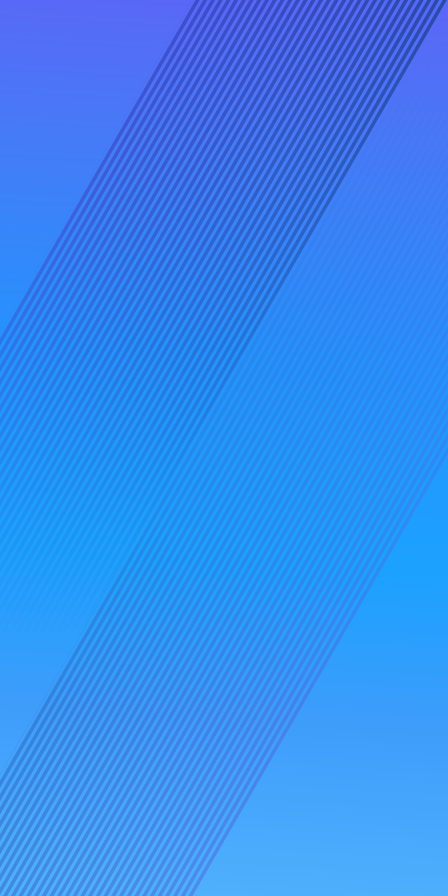
This background is drawn by a WebGL 2 fragment shader. Its source:

```glsl
#version 300 es
precision highp float;
// Diagonal pinstripe bands over a vertical violet-to-azure gradient.
// Two adjoining 60 degree bands are cut into fine lines by fract();
// the upper one fades out downwards, the lower one fades in.

uniform vec2 u_resolution;
out vec4 fragColor;

const float SLOPE = 1.732;          // tan(60 degrees)
const float PERIOD = 0.01724;       // horizontal line spacing, canvas widths
const float UPPER_LEFT = 0.429;
const float SHARED_EDGE = 0.998;
const float LOWER_RIGHT = 1.585;

const vec3 VIOLET = vec3(0.350, 0.405, 0.965);
const vec3 INDIGO = vec3(0.275, 0.480, 0.970);
const vec3 BLUE   = vec3(0.150, 0.570, 0.990);
const vec3 AZURE  = vec3(0.112, 0.630, 1.000);
const vec3 SOFT   = vec3(0.245, 0.615, 0.982);
const vec3 SKY    = vec3(0.310, 0.690, 0.990);

float ramp(float a, float b, float x) {
    return clamp((x - a) / (b - a), 0.0, 1.0);
}

// Vertical gradient; depth runs from 0 at the top to 2 at the bottom.
vec3 backdrop(float depth) {
    vec3 color = mix(VIOLET, INDIGO, ramp(0.0, 0.32, depth));
    color = mix(color, BLUE, ramp(0.32, 0.78, depth));
    color = mix(color, AZURE, ramp(0.78, 1.22, depth));
    color = mix(color, SOFT, ramp(1.26, 1.60, depth));
    return mix(color, SKY, ramp(1.60, 2.0, depth));
}

// Antialiased lines filling the span, counted back from its right edge.
float stripedBand(float across, float left, float right, float blur) {
    float fromCentre = abs(fract((right - across) / PERIOD + 0.2) - 0.5) * PERIOD;
    float line = 1.0 - smoothstep(-blur, blur, fromCentre - 0.27 * PERIOD);
    float inside = smoothstep(-blur, blur, across - left)
                 * smoothstep(-blur, blur, right - across);
    return line * inside;
}

// Lays a band over a colour, its tint changing from one side to the other.
vec3 paintBand(vec3 base, float across, float left, float right,
               vec3 leftTint, vec3 rightTint, float strength, float blur) {
    vec3 tint = mix(leftTint, rightTint, ramp(left, right, across));
    return mix(base, tint, strength * stripedBand(across, left, right, blur));
}

void main() {
    vec2 p = gl_FragCoord.xy / u_resolution * vec2(1.0, 2.0);
    float depth = 2.0 - p.y;
    float across = p.x + depth / SLOPE;
    float blur = 0.7 / u_resolution.x;

    vec3 color = backdrop(depth - 0.06 * (p.x - 0.5));

    // Upper band: violet to navy lines, strongest at the top.
    color = paintBand(color, across, UPPER_LEFT, SHARED_EDGE,
                      vec3(0.22, 0.28, 0.77), vec3(0.11, 0.27, 0.60),
                      0.82 * (1.0 - ramp(0.0, 1.43, depth)), blur);

    // Lower band: steel blue to violet lines, strongest at the bottom.
    color = paintBand(color, across, SHARED_EDGE, LOWER_RIGHT,
                      vec3(0.16, 0.40, 0.74), vec3(0.28, 0.41, 0.86),
                      0.50 * ramp(0.1, 1.6, depth), blur);

    fragColor = vec4(color, 1.0);
}
```
